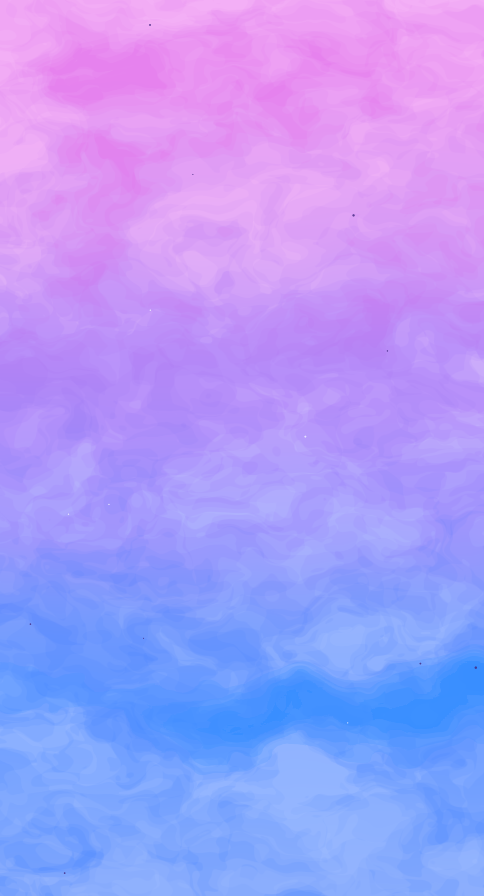
A Shadertoy shader for this background:

```glsl
// Watercolour wash running from pink through violet to blue, with layered ragged stains.

float hash(vec2 p) {
    vec3 q = fract(p.xyx * 0.1031);
    q += dot(q, q.yzx + 33.33);
    return fract((q.x + q.y) * q.z);
}

float noise(vec2 p) {
    vec2 cell = floor(p), f = fract(p);
    f = f * f * (3.0 - 2.0 * f);
    return mix(mix(hash(cell), hash(cell + vec2(1, 0)), f.x),
               mix(hash(cell + vec2(0, 1)), hash(cell + vec2(1, 1)), f.x), f.y);
}

float fbm(vec2 p) {
    float sum = 0.0, gain = 0.5;
    for (int i = 0; i < 3; i++) {
        sum += gain * noise(p);
        p = mat2(1.6, 1.2, -1.2, 1.6) * p + 17.3;
        gain *= 0.45;
    }
    return sum / 0.826;
}

// Soft elliptical stain
float blot(vec2 p, vec2 centre, vec2 radius) {
    vec2 d = (p - centre) / radius;
    return exp(-dot(d, d));
}

// Flat tonal levels with antialiased borders
float terrace(float v, float levels) {
    v *= levels;
    float edge = clamp(fwidth(v), 0.02, 1.0);
    return (floor(v) + smoothstep(1.0 - edge, 1.0, fract(v))) / levels;
}

// Vertical pigment gradient, h = 0 at the bottom
vec3 pigment(float h) {
    vec3 c = mix(vec3(0.53, 0.67, 0.99), vec3(0.42, 0.61, 1.00), smoothstep(0.0, 0.19, h));
    c = mix(c, vec3(0.49, 0.62, 0.99), smoothstep(0.22, 0.33, h));
    c = mix(c, vec3(0.64, 0.58, 0.99), smoothstep(0.29, 0.44, h));
    c = mix(c, vec3(0.72, 0.57, 0.98), smoothstep(0.42, 0.57, h));
    c = mix(c, vec3(0.86, 0.61, 0.96), smoothstep(0.58, 0.79, h));
    return mix(c, vec3(0.92, 0.60, 0.95), smoothstep(0.76, 0.94, h));
}

void mainImage(out vec4 fragColor, in vec2 fragCoord) {
    vec2 uv = fragCoord / iResolution.xy;
    vec2 p = vec2(uv.x * 0.54, uv.y);

    // Ragged warp shared by the large stains
    vec2 warp = vec2(fbm(p * vec2(15, 20)), fbm(p * vec2(15, 20) + 41.0)) - 0.5;
    vec2 q = uv + warp * vec2(0.24, 0.085);

    vec3 color = pigment(uv.y + warp.y * 0.03);

    // Positive stains are pale, negative ones saturated
    float tone = 1.0 * blot(q, vec2(-0.02, 0.86), vec2(0.15, 0.20))
               + 0.6 * blot(q, vec2(0.55, 1.02), vec2(0.70, 0.045))
               + 0.4 * blot(q, vec2(1.00, 0.90), vec2(0.14, 0.14))
               + 0.3 * blot(q, vec2(0.48, 0.73), vec2(0.18, 0.10))
               + 0.5 * blot(q, vec2(0.45, 0.43), vec2(0.20, 0.04))
               + 0.4 * blot(q, vec2(0.90, 0.49), vec2(0.18, 0.08))
               + 0.5 * blot(q, vec2(0.72, 0.29), vec2(0.25, 0.03))
               + 0.9 * blot(q, vec2(0.62, 0.12), vec2(0.18, 0.05))
               + 0.5 * blot(q, vec2(0.12, 0.17), vec2(0.20, 0.04))
               - 1.1 * blot(q, vec2(0.22, 0.93), vec2(0.12, 0.05))
               - 0.6 * blot(q, vec2(0.60, 0.90), vec2(0.32, 0.05))
               - 0.7 * blot(q, vec2(0.25, 0.82), vec2(0.18, 0.05))
               - 0.6 * blot(q, vec2(0.22, 0.57), vec2(0.28, 0.06))
               - 0.6 * blot(q, vec2(0.72, 0.63), vec2(0.13, 0.04))
               - 0.5 * blot(q, vec2(0.32, 0.36), vec2(0.24, 0.05));
    tone = terrace(tone + 0.6 * (fbm(p * vec2(9, 14)) - 0.5), 5.0);

    // Crisp translucent patches, pale and saturated, at several scales
    for (int i = 0; i < 4; i++) {
        float size = 11.0 + 6.0 * float(i);
        vec2 spot = p * vec2(size, size * 1.5) + warp * 2.0 + 23.7 * float(i);
        float field = 0.75 * noise(spot) + 0.25 * noise(spot * 2.3 + 7.0);
        float edge = clamp(fwidth(field) * 0.7, 0.002, 0.1);
        tone += 0.23 * smoothstep(-edge, edge, field - 0.62);
        tone -= 0.23 * smoothstep(-edge, edge, 0.36 - field);
    }
    vec3 pale = mix(vec3(0.64, 0.75, 1.0), vec3(0.97, 0.73, 0.97), smoothstep(0.25, 0.85, uv.y));
    vec3 rich = mix(vec3(0.28, 0.52, 1.0), vec3(0.89, 0.45, 0.92), smoothstep(0.20, 0.85, uv.y));
    color = mix(color, pale, clamp(tone, 0.0, 1.0) * 0.65);
    color = mix(color, rich, clamp(-tone, 0.0, 1.0) * 0.6);

    // Deep blue band, strongest toward the right edge
    float band = 1.1 * blot(q, vec2(1.00, 0.215), vec2(0.42, 0.040))
               + 0.7 * blot(q, vec2(0.52, 0.195), vec2(0.22, 0.040))
               + 0.3 * blot(q, vec2(0.02, 0.235), vec2(0.25, 0.030));
    band = terrace(clamp(band + 0.2 * tone * band, 0.0, 1.0), 5.0);
    color = mix(color, vec3(0.20, 0.55, 1.0), band * 0.9);

    // Sparse dark and light paint specks
    vec2 grid = p * 22.0, cell = floor(grid);
    vec2 offset = fract(grid) - 0.25 - 0.5 * vec2(hash(cell + 3.0), hash(cell + 9.0));
    float radius = 0.012 + 0.022 * hash(cell + 5.0);
    float speck = 1.0 - smoothstep(radius - 0.015, radius + 0.015, length(offset));
    vec3 ink = hash(cell + 13.0) < 0.55 ? vec3(0.25, 0.15, 0.50) : vec3(0.95, 0.95, 1.0);
    color = mix(color, ink, speck * step(0.94, hash(cell + 27.0)) * 0.8);

    fragColor = vec4(color, 1.0);
}
```
